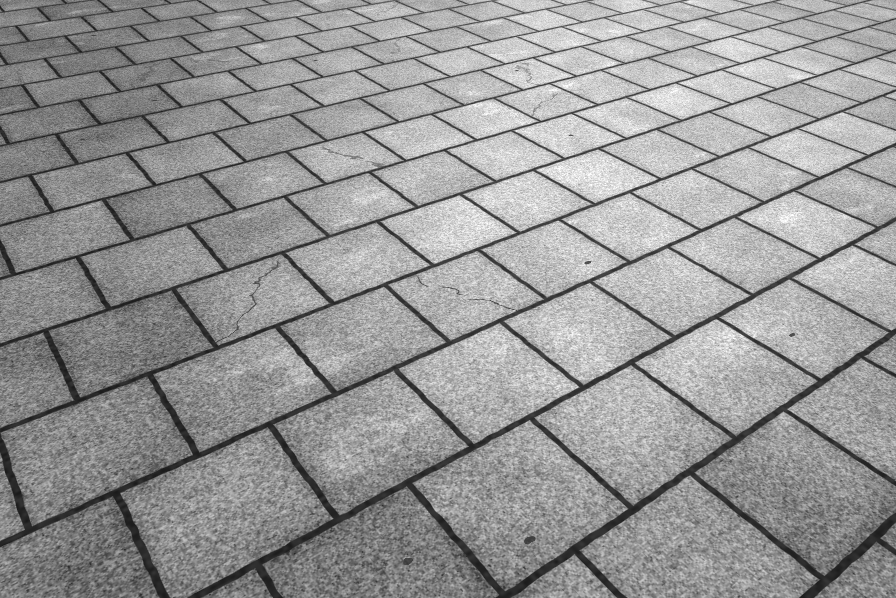
This texture is drawn by a WebGL 1 fragment shader. Its source:

```glsl
precision highp float;
// Grey square paving slabs in running bond, receding in perspective, with grain, cracks and debris.
uniform vec2 u_resolution;

float hash(vec2 p) {
  vec3 q = fract(p.xyx * 0.1031);
  q += dot(q, q.yzx + 33.33);
  return fract((q.x + q.y) * q.z);
}

float noise(vec2 p) {
  vec2 i = floor(p), f = fract(p);
  f *= f * (3.0 - 2.0 * f);
  return mix(mix(hash(i), hash(i + vec2(1, 0)), f.x),
             mix(hash(i + vec2(0, 1)), hash(i + vec2(1, 1)), f.x), f.y);
}

float fbm(vec2 p) {
  float sum = 0.0, amp = 0.5;
  for (int i = 0; i < 4; i++) {
    sum += amp * noise(p);
    p = p * 2.03 + 17.3;
    amp *= 0.5;
  }
  return sum / 0.9375;
}

// Inverse perspective: canvas point (y down, height 1) to slab units.
vec2 toGround(vec2 p) {
  vec2 a = vec2(0.2496, -0.0316) - 0.0877 * p;
  vec2 b = vec2(0.043, 0.0488) + 0.112 * p;
  vec2 r = p - vec2(0.660, 0.6152);
  return vec2(r.x * b.y - r.y * b.x, a.x * r.y - a.y * r.x) / (a.x * b.y - a.y * b.x);
}

// Box-filtered coverage of a line at distance d.
float lineCover(float d, float halfWidth, float blur) {
  return max(0.0, min(d + 0.5 * blur, halfWidth) - max(d - 0.5 * blur, -halfWidth)) / blur;
}

void main() {
  float pixel = 1.0 / u_resolution.y;
  vec2 p = gl_FragCoord.xy * pixel;
  p.y = 1.0 - p.y;

  // Ground position and the footprint of one pixel on it
  vec2 ground = toGround(p);
  vec2 dx = toGround(p + vec2(pixel, 0.0)) - ground;
  vec2 dy = toGround(p + vec2(0.0, pixel)) - ground;
  vec2 blur = 1.2 * sqrt(dx * dx + dy * dy);
  float spread = max(blur.x, blur.y);

  // Running bond: alternate rows shift by half a slab
  vec2 ragged = ground + 0.012 * (vec2(noise(ground * 14.0), noise(ground * 14.0 + 50.0)) - 0.5);
  float row = floor(ragged.y);
  ragged.x += 0.5 * mod(row, 2.0) + 0.04 * (hash(vec2(row, 7.0)) - 0.5);
  vec2 slab = floor(ragged);
  vec2 local = ragged - slab;
  vec2 edge = min(local, 1.0 - local);

  // Broad light, brightest at the upper right of centre
  float glow = length((p - vec2(1.05, 0.25)) * vec2(1.0, 1.15));
  float light = 0.82 - 0.31 * smoothstep(0.1, 1.0, glow);

  // Slab tone: individual shade, worn patches, dirty borders
  float tone = light + 0.09 * (hash(slab + 3.7) - 0.5);
  tone += 0.17 * (fbm(ground * 2.3 + 9.0) - 0.5);
  tone -= 0.07 * (1.0 - smoothstep(0.0, 0.13, min(edge.x, edge.y)));
  tone += 0.10 * smoothstep(0.70, 0.82, fbm(ground * vec2(1.6, 3.2) + 41.0));

  // Aggregate grain, fading where it is finer than a pixel
  float coarse = noise(ground * 48.0) - 0.5;
  float fine = noise(ground * 95.0 + 23.0) - 0.5;
  tone += 0.22 * coarse / (1.0 + 18.0 * spread) + 0.34 * fine / (1.0 + 32.0 * spread);
  tone -= 0.14 * smoothstep(0.78, 0.95, noise(ground * 60.0 + 71.0)) / (1.0 + 25.0 * spread);

  // Jagged cracks on a few slabs
  float angle = 6.2832 * hash(slab + 11.0);
  float bend = 0.30 * (fbm(ground * 5.0) - 0.5);
  float crackDistance = abs(dot(local - 0.5, vec2(cos(angle), sin(angle))) + bend);
  float crack = lineCover(crackDistance, 0.008, spread) * step(0.91, hash(slab + 29.0));
  crack *= smoothstep(0.25, 0.45, noise(ground * 7.0 + 5.0));
  tone = mix(tone, 0.2, 0.85 * crack);

  // Small dark leaves and pebbles
  vec2 center = 0.2 + 0.6 * vec2(hash(slab + 53.0), hash(slab + 67.0));
  vec2 offset = (local - center) * vec2(1.0, 1.7);
  float radius = 0.035 + 0.025 * (noise(ground * 40.0) - 0.5);
  float debris = 1.0 - smoothstep(-0.5 * spread, 0.5 * spread, length(offset) - radius);
  tone = mix(tone, 0.2, 0.8 * debris * step(0.92, hash(slab + 83.0)));

  // Dark joints between slabs
  float joint = max(lineCover(edge.x, 0.021, blur.x), lineCover(edge.y, 0.024, blur.y));
  float jointTone = light * 0.30 + 0.10 * (noise(ground * 35.0) - 0.5);
  tone = mix(tone, jointTone, min(joint, 1.0));

  gl_FragColor = vec4(vec3(clamp(tone, 0.0, 1.0)), 1.0);
}
```
